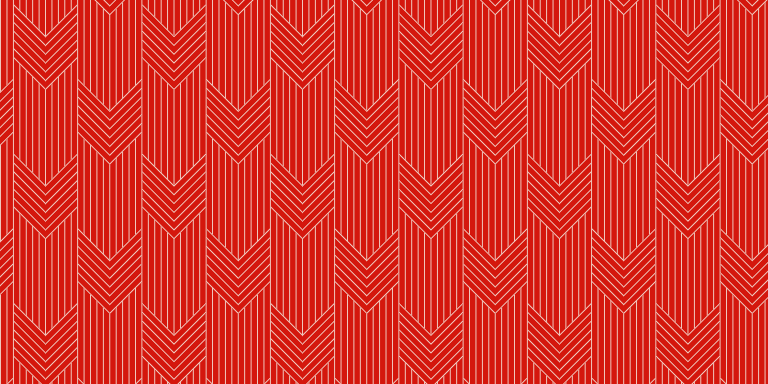
Give the GLSL for this pattern, as a Shadertoy shader.

```glsl
const float COLUMN_WIDTH = 0.1673;
const float PERIOD = 0.3889;
const float CHEVRON_STEP = 0.02287;
const float CHEVRON_GAPS = 6.0;

// Share of a pixel covered by a thin line whose centre is dist away
float lineCoverage(float dist, float pixel) {
    float halfWidth = 0.00118;
    float nearSide = max(dist - 0.5 * pixel, -halfWidth);
    float farSide = min(dist + 0.5 * pixel, halfWidth);
    return clamp((farSide - nearSide) / pixel, 0.0, 1.0);
}

void mainImage(out vec4 fragColor, in vec2 fragCoord) {
    float pixel = 1.0 / iResolution.y;
    vec2 uv = fragCoord * pixel;

    // Columns, with every other one shifted by half a period
    float columnPos = (uv.x - 0.0349) / COLUMN_WIDTH;
    float column = floor(columnPos);
    float x = abs(fract(columnPos) - 0.5) * COLUMN_WIDTH;
    float y = uv.y - 0.3784 - 0.5 * PERIOD * mod(column, 2.0);

    // Height above the lowest chevron line, wrapped around the band
    float band = CHEVRON_STEP * CHEVRON_GAPS;
    float margin = 0.5 * (PERIOD - band);
    float rise = mod(y - x + margin, PERIOD) - margin;

    // Nested chevrons at 45 degrees
    float nearest = clamp(round(rise / CHEVRON_STEP), 0.0, CHEVRON_GAPS);
    float chevronDist = abs(rise - nearest * CHEVRON_STEP) * sqrt(0.5);
    float ink = lineCoverage(chevronDist, pixel);

    // Vertical stripes fill the space between chevron bands
    float stripeStep = COLUMN_WIDTH / 10.0;
    float stripeDist = abs(x - round(x / stripeStep) * stripeStep);
    float outsideBand = abs(rise - 0.5 * band) - 0.5 * band;
    float stripeMask = smoothstep(-pixel, pixel, outsideBand);
    ink = max(ink, lineCoverage(stripeDist, pixel) * stripeMask);

    // Unbroken column borders
    ink = max(ink, lineCoverage(0.5 * COLUMN_WIDTH - x, pixel));

    vec3 red = vec3(0.83, 0.09, 0.05);
    vec3 cream = vec3(0.95, 0.85, 0.81);
    fragColor = vec4(mix(red, cream, ink), 1.0);
}
```
